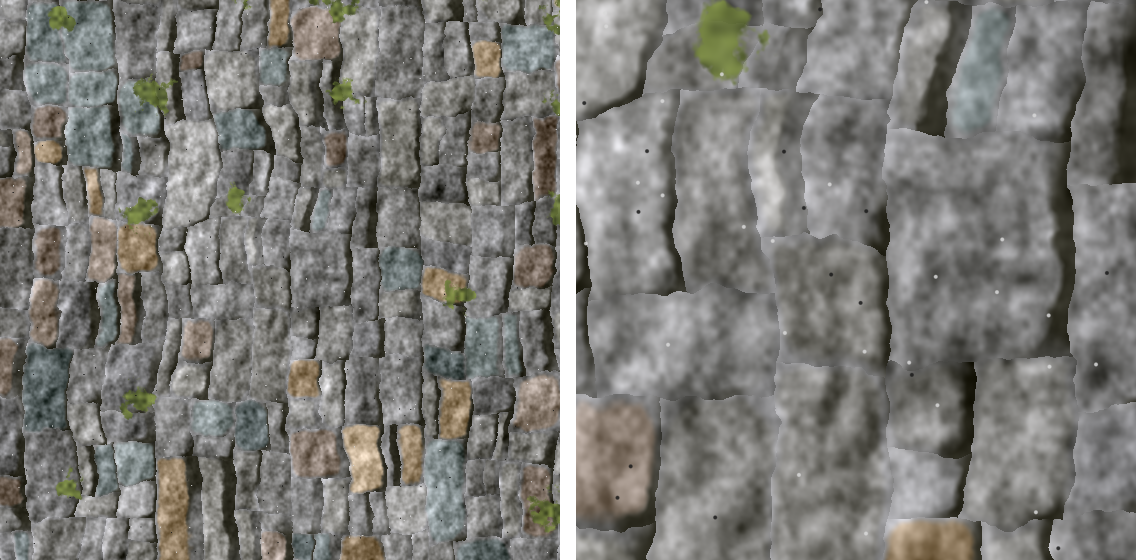
Left, the full canvas; right, a detail of the centre.
A WebGL 1 fragment shader for this texture:

```glsl
precision highp float;
uniform vec2 u_resolution;

#define BLOCK vec2(0.235, 0.31)
#define SMALLEST_AREA 0.003
#define LARGEST_AREA 0.021
#define WARP 0.022
#define RELIEF 0.72
#define GRAIN 0.15
#define CREVICE_DEPTH 0.95
#define MOSS_CELLS 5.5
#define MOSS_CHANCE 0.42
#define SPECK_CELLS 110.0
#define SPECK_CHANCE 0.03

float hash(vec2 p) {
  vec3 q = fract(p.xyx * 0.1031);
  q += dot(q, q.yzx + 33.33);
  return fract((q.x + q.y) * q.z);
}

float noise(vec2 p) {
  vec2 i = floor(p), f = fract(p);
  f = f * f * (3.0 - 2.0 * f);
  vec2 e = vec2(0.0, 1.0);
  return mix(mix(hash(i), hash(i + e.yx), f.x),
             mix(hash(i + e.xy), hash(i + e.yy), f.x), f.y);
}

float fbm(vec2 p) {
  float sum = 0.0, weight = 0.5;
  for (int i = 0; i < 4; i++) {
    sum += weight * noise(p);
    p = mat2(1.6, 1.2, -1.2, 1.6) * p + 17.3;
    weight *= 0.55;
  }
  return sum / 1.01;
}

float roundedBox(vec2 p, vec2 halfSize, float radius) {
  vec2 d = abs(p) - halfSize + radius;
  return length(max(d, 0.0)) + min(max(d.x, d.y), 0.0) - radius;
}

// Splits staggered blocks at random into upright stones
void findStone(vec2 p, out vec2 lo, out vec2 hi, out float id) {
  float column = floor(p.x / BLOCK.x);
  float shift = hash(vec2(column, 7.0)) * BLOCK.y;
  vec2 cell = vec2(column, floor((p.y + shift) / BLOCK.y));
  lo = cell * BLOCK - vec2(0.0, shift);
  hi = lo + BLOCK;
  id = hash(cell + 43.0);
  for (int i = 0; i < 5; i++) {
    float level = float(i);
    vec2 size = hi - lo;
    float stopChance = hash(vec2(id * 91.7, level + 3.0));
    if (size.x * size.y < mix(SMALLEST_AREA, LARGEST_AREA, stopChance * stopChance)) break;
    float cut = mix(0.3, 0.7, hash(vec2(id * 57.3, level + 11.0)));
    vec2 middle = mix(lo, hi, cut);
    float side;
    if (size.x * 1.55 > size.y) {
      side = step(middle.x, p.x);
      if (side > 0.5) lo.x = middle.x; else hi.x = middle.x;
    } else {
      side = step(middle.y, p.y);
      if (side > 0.5) lo.y = middle.y; else hi.y = middle.y;
    }
    id = hash(vec2(id * 173.1 + side * 31.0, level + 23.0));
  }
}

vec3 stoneColor(float id) {
  float kind = hash(vec2(id * 311.0, 5.0));
  vec3 color = mix(vec3(0.51, 0.505, 0.485), vec3(0.50, 0.50, 0.505), fract(kind * 9.0));
  if (kind > 0.91) color = vec3(0.60, 0.52, 0.41);
  else if (kind > 0.84) color = vec3(0.51, 0.455, 0.41);
  else if (kind < 0.10) color = vec3(0.42, 0.46, 0.46);
  return color + (hash(vec2(id * 217.0, 9.0)) - 0.45) * 0.19;
}

void main() {
  vec2 p = gl_FragCoord.xy / min(u_resolution.x, u_resolution.y);

  // Irregular stone outlines
  vec2 bend = vec2(noise(p * 7.0), noise(p * 7.0 + 51.0)) - 0.5;
  vec2 chips = vec2(fbm(p * 34.0 + 9.0), fbm(p * 34.0 + 77.0)) - 0.5;
  vec2 w = p + bend * WARP * 1.6 + chips * WARP * 0.8 + 3.0;
  vec2 lo, hi;
  float id;
  findStone(w, lo, hi, id);
  float overhang = 0.019 * pow(hash(vec2(id * 83.0, 2.0)), 5.0);
  float gap = mix(0.001, 0.006, hash(vec2(id * 47.0, 4.0)));
  hi.x -= min(overhang, 0.3 * (hi.x - lo.x));
  vec2 halfSize = 0.5 * (hi - lo) - gap;
  vec2 q = w - 0.5 * (lo + hi);
  float radius = min(halfSize.x, halfSize.y) * mix(0.25, 0.75, hash(vec2(id * 29.0, 6.0)));
  float d = roundedBox(q, halfSize, radius);
  vec2 facing = q / halfSize;

  // Stone and mortar, rough and lit from the upper left
  vec3 mortar = vec3(0.55, 0.55, 0.56);
  vec3 color = mix(stoneColor(id), mortar, smoothstep(-0.003, 0.004, d));
  vec2 rough = p * vec2(34.0, 25.0) + id * 19.0;
  float relief = fbm(rough) - fbm(rough + vec2(-0.30, 0.22));
  float tone = relief * RELIEF + (noise(p * 190.0) - 0.5) * GRAIN;
  tone += (fbm(p * 9.0 + 31.0) - 0.5) * 0.30 + (fbm(p * 60.0) - 0.5) * 0.22;
  tone -= smoothstep(-0.018, 0.0, d) * clamp(facing.x - 0.5 * facing.y, -1.0, 1.0) * 0.07;
  color += tone * vec3(1.0, 1.0, 1.06);

  // Dark joints, deepest to the right of and below each stone
  float shaded = smoothstep(0.35, 1.0, facing.x - 0.25 * facing.y);
  float broken = smoothstep(0.30, 0.62, noise(p * vec2(22.0, 12.0) + 13.0));
  float strength = mix(0.22, CREVICE_DEPTH, shaded * mix(broken, 1.0, smoothstep(0.003, 0.010, overhang)));
  float joint = smoothstep(-0.005, 0.002, d) * strength * mix(0.35, 1.0, broken);
  vec3 crevice = vec3(0.17, 0.165, 0.12) + tone * 0.3;
  color = mix(color, crevice, joint);

  // Leafy moss clumps
  vec2 mossCell = floor(p * MOSS_CELLS);
  vec2 jitter = vec2(hash(mossCell + 5.0), hash(mossCell + 71.0));
  vec2 fromClump = p - (mossCell + mix(vec2(0.28), vec2(0.72), jitter)) / MOSS_CELLS;
  float clumpSize = mix(0.018, 0.036, hash(mossCell + 19.0));
  float cover = 1.0 - length(fromClump) / clumpSize + (fbm(p * 55.0 + 3.0) - 0.5) * 2.4;
  float moss = smoothstep(0.05, 0.40, cover) * step(hash(mossCell + 97.0), MOSS_CHANCE);
  vec3 leaf = mix(vec3(0.23, 0.27, 0.12), vec3(0.54, 0.61, 0.29), noise(p * 120.0 + 8.0));
  color = mix(color, leaf, moss * 0.9);

  // Tiny pale and dark specks
  vec2 speckCell = floor(p * SPECK_CELLS);
  vec2 spot = 0.2 + 0.6 * vec2(hash(speckCell + 3.0), hash(speckCell + 37.0));
  float speck = 1.0 - smoothstep(0.07, 0.18, length(fract(p * SPECK_CELLS) - spot));
  speck *= step(hash(speckCell + 61.0), SPECK_CHANCE);
  color = mix(color, vec3(step(0.35, hash(speckCell + 83.0)) * 0.75 + 0.1), speck * 0.85);

  gl_FragColor = vec4(clamp(color, 0.0, 1.0), 1.0);
}
```
